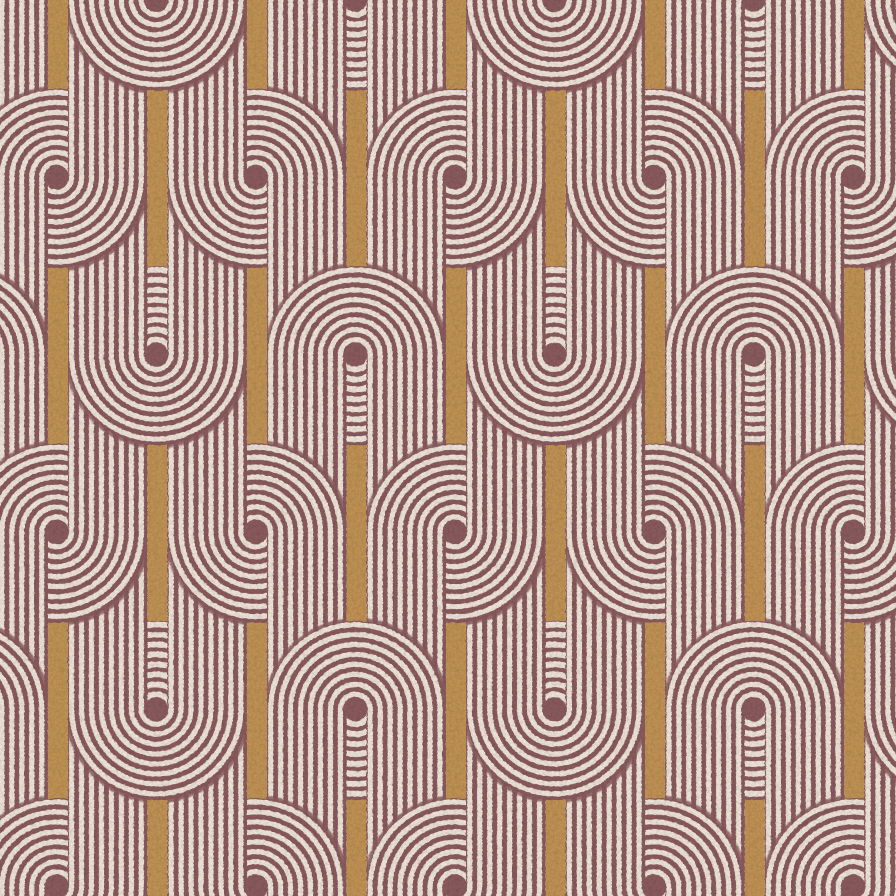
A WebGL 2 fragment shader for this pattern:

```glsl
#version 300 es
precision highp float;
// Interlocking striped arches and hooks, with ochre bars between the tapes.
// Columns stand 10 stripes apart; each strip between two columns has upright
// stripes, overlaid by quarter rings centred on its left and right columns.

uniform vec2 u_resolution;
out vec4 fragColor;

const float ROW = 35.63;    // vertical repeat, in stripe widths
const float RADIUS = 9.0;   // outer radius of the rings

vec2 hash2(vec2 p) {
    vec3 q = fract(p.xyx * vec3(0.1031, 0.1030, 0.0973));
    q += dot(q, q.yzx + 33.33);
    return fract((q.xx + q.yz) * q.zy);
}

// Distance to the nearest scattered fibre point
float cellular(vec2 p) {
    vec2 cell = floor(p);
    float nearest = 2.0;
    for (int y = -1; y <= 1; y++)
        for (int x = -1; x <= 1; x++) {
            vec2 c = cell + vec2(x, y);
            nearest = min(nearest, length(c + hash2(c) - p));
        }
    return nearest;
}

// One light line in the middle of every unit of distance
float stripe(float d, float bias) {
    return smoothstep(-0.45, 0.45, bias - cos(6.28318 * d));
}

// Concentric lines around a solid dark disc, nudged towards the upper left
float rings(vec2 q, float bias) {
    float r = length(q - vec2(-0.12, 0.12));
    return stripe(r, bias) * smoothstep(0.95, 1.15, r);
}

// Height above the nearest ring centre in a column; odd columns sit half a row off
float heightInColumn(float y, float column) {
    float centre = 18.63 + (mod(column, 2.0) < 0.5 ? 0.5 * ROW : 0.0);
    return mod(y - centre + 0.5 * ROW, ROW) - 0.5 * ROW;
}

void main() {
    vec2 uv = gl_FragCoord.xy / u_resolution.y;
    float pixel = 90.0 / u_resolution.y;
    float grain = cellular(uv * 330.0) - 0.5;
    float fibre = cellular(uv * 190.0 + 17.0) - 0.5;

    // Slightly ragged edges, as in printed felt
    vec2 p = uv * 90.0 + 0.12 * vec2(grain, fibre);
    float across = (p.x - 5.8) / 10.0;
    float strip = floor(across);
    float h = 10.0 * (across - strip);

    // Upright stripes with quarter rings laid over them
    float light = stripe(h + 0.12, 0.05);
    float facing = mod(strip, 4.0) < 1.5 ? -1.0 : 1.0;
    for (int side = 0; side < 2; side++) {
        float s = float(side);
        vec2 q = vec2(h - 10.0 * s, heightInColumn(p.y, strip + s));
        if (q.y * facing < 0.0) continue;
        float r = length(q);
        light *= 1.0 - 0.85 * (1.0 - smoothstep(RADIUS + 0.15, RADIUS + 0.45, r));
        light = mix(light, rings(q, 0.05), 1.0 - smoothstep(-0.5, 0.5, (r - RADIUS) / pixel));
    }

    // Narrow column: rings and ladder near the centre, an ochre bar elsewhere
    float column = floor(across + 0.5);
    vec2 c = vec2(10.0 * (across - column), heightInColumn(p.y, column));
    float kind = mod(column, 4.0);
    bool ladder = (kind == 1.0 && c.y > 0.0) || (kind == 3.0 && c.y < 0.0);
    float inColumn = 1.0 - smoothstep(-0.5, 0.5, (abs(c.x) - 1.0) / pixel);
    float bar = inColumn * smoothstep(-0.5, 0.5, (length(c) - RADIUS) / pixel);
    light = mix(light, rings(c, ladder ? 0.25 : 0.05), inColumn);

    vec3 plum = vec3(0.51, 0.335, 0.345);
    vec3 cream = vec3(0.885, 0.845, 0.805);
    vec3 ochre = vec3(0.71, 0.54, 0.31);
    vec3 color = mix(mix(plum, cream, light), ochre, bar);

    // Mottled cloth texture
    color *= 1.0 - 0.10 * grain - 0.06 * fibre;
    fragColor = vec4(color, 1.0);
}
```
